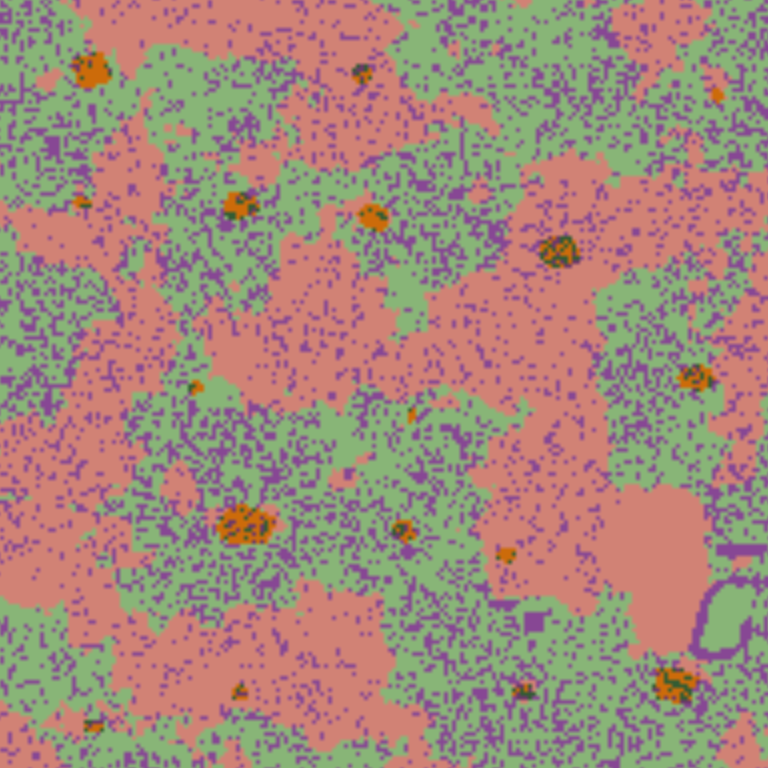
A three.js fragment shader for this texture:

```glsl
varying vec2 vUv;

const float CELLS = 192.0;
const float BLOB_GRID = 5.0;
const vec3 PINK = vec3(0.82, 0.51, 0.46);
const vec3 GREEN = vec3(0.535, 0.71, 0.465);
const vec3 PURPLE = vec3(0.53, 0.28, 0.58);
const vec3 ORANGE = vec3(0.80, 0.42, 0.04);
const vec3 DARK_GREEN = vec3(0.20, 0.36, 0.20);
const vec3 DARK_PLUM = vec3(0.42, 0.22, 0.42);

float hash(vec2 p, float seed) {
  vec3 q = fract(vec3(p.xyx) * 0.1031 + seed * 0.137);
  q += dot(q, q.yzx + 33.33);
  return fract((q.x + q.y) * q.z);
}

float noise(vec2 p, float seed) {
  vec2 i = floor(p);
  vec2 f = fract(p);
  f = f * f * (3.0 - 2.0 * f);
  float low = mix(hash(i, seed), hash(i + vec2(1.0, 0.0), seed), f.x);
  float high = mix(hash(i + vec2(0.0, 1.0), seed), hash(i + 1.0, seed), f.x);
  return mix(low, high, f.y);
}

float fbm(vec2 p, float seed) {
  float sum = 0.0;
  float weight = 0.434;
  for (int i = 0; i < 5; i++) {
    sum += weight * noise(p, seed + float(i));
    p = p * 2.03 + 7.3;
    weight *= 0.6;
  }
  return sum;
}

float boxDistance(vec2 p, vec2 halfSize) {
  vec2 d = abs(p) - halfSize;
  return length(max(d, 0.0)) + min(max(d.x, d.y), 0.0);
}

// Single cells plus two-cell dashes in both directions
bool isSpeck(vec2 cell, float density) {
  float single = hash(cell, 11.0);
  float dashX = hash(floor(cell * vec2(0.5, 1.0)), 12.0);
  float dashY = hash(floor(cell * vec2(1.0, 0.5)), 13.0);
  return single < density * 0.6 || min(dashX, dashY) < density * 0.25;
}

// Relative radius of the blob in this tile: below 1 is inside
float blobRadius(vec2 p, vec2 tile) {
  vec2 jitter = vec2(hash(tile, 21.0), hash(tile, 22.0)) - 0.5;
  vec2 centre = (tile + 0.5 + 0.45 * jitter) / BLOB_GRID;
  float size = hash(tile, 23.0);
  float radius = mix(0.009, 0.027, size * size);
  float aspect = mix(0.65, 1.4, hash(tile, 24.0));
  float edge = 0.4 * (noise(p * 70.0, 25.0) - 0.5);
  float r = length((p - centre) / (radius * vec2(aspect, 1.0))) + edge;
  return hash(tile, 26.0) < 0.58 ? r : 9.0;
}

vec3 blobColor(vec2 cell, vec2 tile) {
  float darkShare = mix(0.15, 0.7, hash(tile, 31.0));
  vec3 dark = hash(cell, 32.0) < 0.6 ? DARK_GREEN : DARK_PLUM;
  return hash(cell, 33.0) < darkShare ? dark : ORANGE;
}

// Solid purple bars and a slanted ring around a clear core
float markDistance(vec2 p, float ring) {
  float bars = boxDistance(p - vec2(0.66, 0.215), vec2(0.024, 0.006));
  bars = min(bars, boxDistance(p - vec2(0.695, 0.188), vec2(0.013, 0.012)));
  bars = min(bars, boxDistance(p - vec2(0.965, 0.282), vec2(0.028, 0.006)));
  bars = min(bars, boxDistance(p - vec2(0.97, 0.243), vec2(0.035, 0.004)));
  return min(bars, abs(ring) - 0.004) + 0.012 * (noise(p * 60.0, 41.0) - 0.5);
}

vec3 cellColor(vec2 cell) {
  vec2 p = (cell + 0.5) / CELLS;

  // Calm patch, ring and bars
  vec2 slanted = p - vec2(0.945, 0.195);
  slanted.x -= 0.3 * slanted.y;
  float ring = boxDistance(slanted, vec2(0.014, 0.03)) - 0.018;
  float ragged = 0.09 * (fbm(p * 16.0, 51.0) - 0.5);
  float calm = length((p - vec2(0.85, 0.29)) * vec2(1.0, 1.15)) - 0.08;
  calm = min(calm, length(p - vec2(0.875, 0.2)) - 0.055) + ragged;
  if (markDistance(p, ring) < 0.0) return PURPLE;
  if (ring < 0.0) return GREEN;
  if (calm < 0.0) return PINK;

  // Scattered blobs
  vec2 tile = floor(p * BLOB_GRID);
  float blob = blobRadius(p, tile);
  if (blob < 1.0) return blobColor(cell, tile);

  // Ragged ground patches, with pink halos around some blobs
  float halo = step(0.6, hash(tile, 61.0)) * (1.0 - smoothstep(1.0, 2.2, blob));
  bool pinkGround = fbm(p * 7.0, 62.0) + 0.12 * halo > 0.515;

  // Speck density drifts between calm and busy areas
  float busy = smoothstep(0.3, 0.62, fbm(p * 10.0, 71.0));
  float density = (pinkGround ? 0.17 : 0.38) * mix(0.25, 1.0, busy);
  if (isSpeck(cell, density)) return PURPLE;
  return pinkGround ? PINK : GREEN;
}

void main() {
  // Blend neighbouring cells for softly smoothed edges
  vec2 grid = vUv * CELLS - 0.5;
  vec2 cell = floor(grid);
  vec2 blend = fract(grid);
  vec3 low = mix(cellColor(cell), cellColor(cell + vec2(1.0, 0.0)), blend.x);
  vec3 high = mix(cellColor(cell + vec2(0.0, 1.0)), cellColor(cell + 1.0), blend.x);
  gl_FragColor = vec4(mix(low, high, blend.y), 1.0);
}
```
